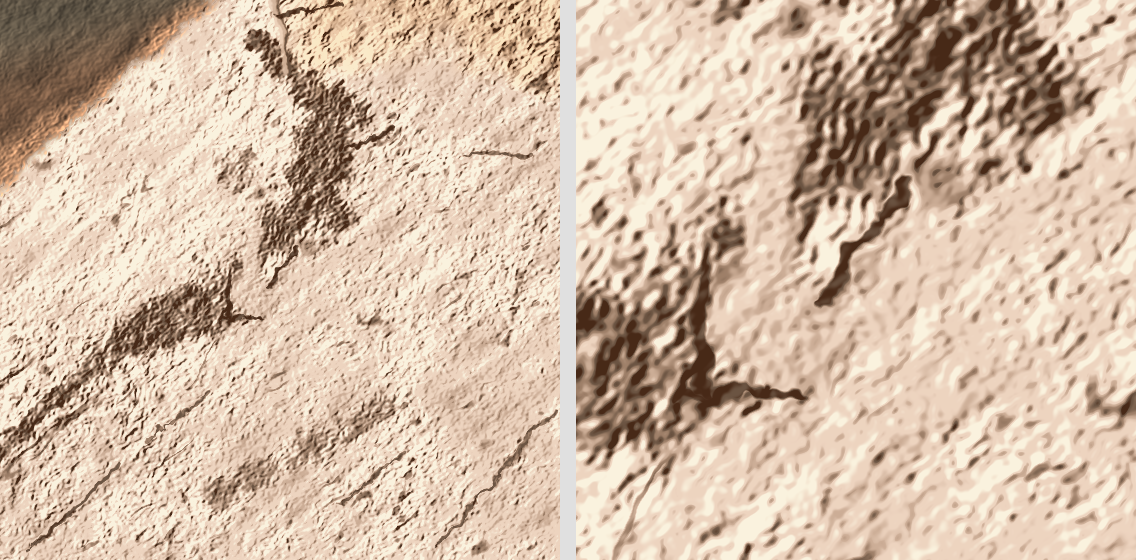
Left, the full canvas; right, a detail of the centre.
A Shadertoy shader for this texture:

```glsl
// Sunlit eroded hillside: gritty diagonal soil, a ragged shaded gully, roots and a dark far corner.

vec2 hashGradient(vec2 cell) {
    vec3 q = fract(cell.xyx * vec3(0.1031, 0.1030, 0.0973));
    q += dot(q, q.yzx + 33.33);
    return fract((q.xx + q.yz) * q.zy) * 2.0 - 1.0;
}

float gradientNoise(vec2 p) {
    vec2 i = floor(p), f = fract(p), u = f * f * (3.0 - 2.0 * f);
    float a = dot(hashGradient(i), f);
    float b = dot(hashGradient(i + vec2(1, 0)), f - vec2(1, 0));
    float c = dot(hashGradient(i + vec2(0, 1)), f - vec2(0, 1));
    float d = dot(hashGradient(i + vec2(1, 1)), f - vec2(1, 1));
    return mix(mix(a, b, u.x), mix(c, d, u.x), u.y);
}

float fbm(vec2 p) {
    float sum = 0.0, amp = 1.0;
    for (int i = 0; i < 4; i++) {
        sum += amp * gradientNoise(p);
        p = mat2(1.6, 1.2, -1.2, 1.6) * p + 17.3;
        amp *= 0.6;
    }
    return sum;
}

// Noise lit from the upper left, so each grain has a bright and a shaded side
float litGrain(vec2 p) {
    return gradientNoise(p) - gradientNoise(p + vec2(-0.2, 0.5));
}

// x: distance to the segment, y: position along it
vec2 segment(vec2 p, vec2 a, vec2 b) {
    vec2 pa = p - a, ba = b - a;
    float h = clamp(dot(pa, ba) / dot(ba, ba), 0.0, 1.0);
    return vec2(length(pa - ba * h), h);
}

float stroke(vec2 p, vec2 a, vec2 b, float width) {
    return 1.0 - smoothstep(width * 0.4, width, segment(p, a, b).x);
}

vec3 soilColor(float tone) {
    vec3 c = mix(vec3(0.28, 0.16, 0.09), vec3(0.42, 0.33, 0.26), smoothstep(0.18, 0.35, tone));
    c = mix(c, vec3(0.62, 0.50, 0.41), smoothstep(0.35, 0.52, tone));
    c = mix(c, vec3(0.80, 0.68, 0.59), smoothstep(0.52, 0.70, tone));
    c = mix(c, vec3(0.93, 0.83, 0.75), smoothstep(0.70, 0.82, tone));
    return mix(c, vec3(0.98, 0.95, 0.87), smoothstep(0.85, 0.96, tone));
}

// Centre line of the gully: x, y, half width
const vec3 gullyPath[8] = vec3[8](
    vec3(-0.02, 0.17, 0.018), vec3(0.10, 0.29, 0.016), vec3(0.23, 0.40, 0.03),
    vec3(0.37, 0.455, 0.055), vec3(0.46, 0.54, 0.02), vec3(0.55, 0.645, 0.065),
    vec3(0.60, 0.80, 0.044), vec3(0.46, 0.93, 0.014));

// Dark cracks and twigs, from xy to zw
const vec4 cracks[10] = vec4[10](
    vec4(0.40, 0.425, 0.465, 0.437), vec4(0.41, 0.43, 0.408, 0.50),
    vec4(0.48, 0.485, 0.53, 0.56), vec4(0.62, 0.735, 0.70, 0.765),
    vec4(0.50, 0.97, 0.61, 0.99), vec4(0.83, 0.725, 0.95, 0.73),
    vec4(0.05, 0.015, 0.13, 0.085), vec4(0.26, 0.21, 0.37, 0.30),
    vec4(0.78, 0.02, 0.99, 0.27), vec4(0.61, 0.10, 0.72, 0.19));

void mainImage(out vec4 fragColor, in vec2 fragCoord) {
    vec2 uv = fragCoord / iResolution.xy;
    vec2 bent = uv + 0.014 * vec2(fbm(uv * 24.0), fbm(uv * 24.0 + 40.0));
    vec2 slope = mat2(0.74, -0.67, 0.67, 0.74) * mix(uv, bent, 0.35);
    float patches = fbm(uv * 5.0), ragged = fbm(uv * 19.0 + 5.0);

    // Ground: cream ridge on the left, pinkish slope on the right, stony zones
    float ridge = smoothstep(-0.05, 0.07, uv.y - 0.17 - 1.03 * uv.x);
    float rubble = smoothstep(0.82, 0.95, uv.y + 0.15 * patches) * smoothstep(0.45, 0.6, uv.x);
    rubble = max(rubble, 0.7 * (1.0 - smoothstep(0.1, 0.3, length(uv - vec2(0.1, 0.26)))));
    float tone = mix(0.845, 0.91, ridge) + 0.12 * patches - 0.06 * rubble;
    tone += 0.2 * gradientNoise(slope * vec2(7.0, 40.0)) + 0.06 * ragged;

    // Grains with deep shadows, calmer on the open slope
    float grain = litGrain(slope * vec2(128.0, 175.0)) + 0.7 * litGrain(slope * vec2(52.0, 78.0) + 31.0);
    grain += rubble * 0.8 * litGrain(slope * vec2(34.0, 42.0) + 12.0);
    float rough = clamp(0.8 + 0.9 * patches + 0.8 * ragged + 0.5 * rubble, 0.4, 1.6);
    tone += rough * (0.36 * grain - 0.75 * max(-grain - 0.25, 0.0));

    // Scattered pits and short broken fissures along the slope
    float pits = smoothstep(0.3, 0.42, gradientNoise(slope * vec2(30.0, 62.0) + 70.0));
    float fissure = 1.0 - smoothstep(0.02, 0.07, abs(gradientNoise(slope * vec2(9.0, 30.0) + 3.0)));
    fissure *= smoothstep(0.15, 0.35, gradientNoise(slope * vec2(16.0, 24.0) + 55.0) + 0.3 * patches);
    tone -= 0.4 * max(pits * smoothstep(-0.1, 0.3, patches + 0.5 * ragged), fissure);

    // Gully shade broken into clumps, and fainter hollows beside it
    float gap = 9.0;
    for (int i = 0; i < 7; i++) {
        vec2 s = segment(bent, gullyPath[i].xy, gullyPath[i + 1].xy);
        gap = min(gap, s.x / mix(gullyPath[i].z, gullyPath[i + 1].z, s.y));
    }
    float shade = 1.0 - smoothstep(0.6, 1.25, gap + 1.1 * ragged + 0.35 * grain);
    float hollow = segment(bent, vec2(0.38, 0.11), vec2(0.69, 0.27)).x / 0.022;
    hollow = min(hollow, length(bent - vec2(0.43, 0.70)) / 0.03);
    shade = max(shade, 0.6 * (1.0 - smoothstep(0.4, 1.3, hollow + 1.2 * ragged + 0.6 * grain)));
    tone = mix(tone, 0.39 + 0.75 * grain + 0.25 * ragged, 0.92 * shade);

    // Pale slab, then roots with a shaded side
    float slab = stroke(bent, vec2(0.457, 0.59), vec2(0.438, 0.47), 0.012 + 0.18 * clamp(0.6 - uv.y, 0.0, 0.14));
    tone = mix(tone, 0.8 + 0.25 * grain, slab);
    for (int i = 0; i < 2; i++) {
        vec2 p = mix(uv, bent, 0.6) - float(1 - i) * vec2(0.006, -0.003);
        float root = max(stroke(p, vec2(0.483, 1.01), vec2(0.503, 0.94), 0.009),
                         stroke(p, vec2(0.503, 0.94), vec2(0.511, 0.87), 0.007));
        root = max(root, stroke(p, vec2(0.06, 0.03), vec2(0.21, 0.175), 0.004));
        tone = mix(tone, i == 0 ? 0.3 : 0.8, root * 0.85);
    }
    for (int i = 0; i < 10; i++) {
        float width = 0.0045 + 0.006 * ragged + 0.003 * grain;
        float crack = stroke(bent, cracks[i].xy, cracks[i].zw, max(width, 0.001));
        tone = mix(tone, 0.2 + 0.2 * grain, crack * (i < 5 ? 0.95 : 0.7));
    }
    vec3 color = soilColor(tone) * mix(vec3(1), vec3(1.0, 0.95, 0.87), rubble * step(0.6, uv.y));

    // Far corner: rusty bank fading to grey-brown shadow
    float bank = smoothstep(-0.01, 0.02, uv.y - 0.66 - 0.875 * uv.x + 0.03 * ragged + 0.02 * grain);
    float depth = smoothstep(-0.03, 0.04, uv.y - 0.735 - 0.7 * uv.x + 0.05 * patches);
    vec3 rust = vec3(0.69, 0.51, 0.38) * (1.0 + 0.75 * grain + 0.3 * ragged);
    vec3 shadow = mix(vec3(0.44, 0.33, 0.25), vec3(0.38, 0.34, 0.28), smoothstep(0.8, 0.95, uv.y - 0.3 * uv.x));
    shadow *= 1.0 + 0.35 * grain + 0.35 * fbm(slope * vec2(9.0, 26.0));
    color = mix(color, mix(rust, shadow, depth), bank);
    fragColor = vec4(clamp(color, 0.0, 1.0), 1.0);
}
```
